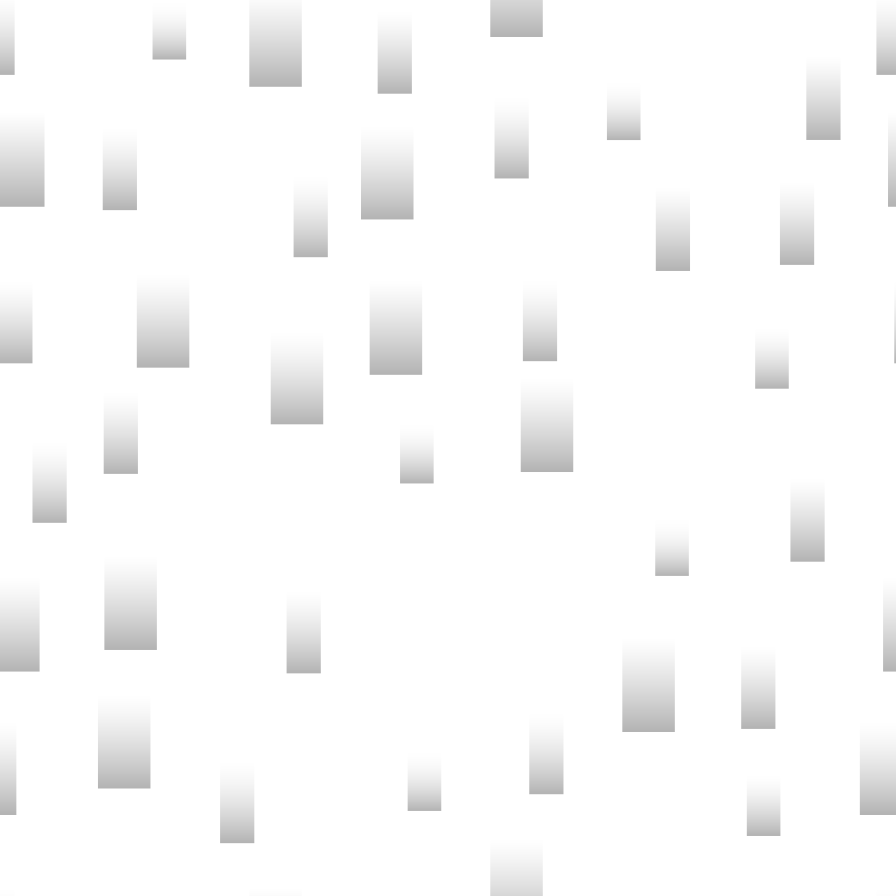
A Shadertoy shader for this pattern:

```glsl
// Scattered grey bars on white, each dark at a crisp base and fading upward.
// A 7 by 6 tile of cells holds at most one bar each; columns slide vertically,
// bars are jittered inside their cells, and a permutation deals out the sizes.

const vec2 GRID = vec2(7.0, 6.0);

// Integer hash giving a value in [0, 1)
float hash(int n) {
    uint h = uint(n) * 747796405u + 289133u;
    h = ((h >> ((h >> 28u) + 4u)) ^ h) * 277803737u;
    h = (h >> 22u) ^ h;
    return float(h & 65535u) / 65536.0;
}

// Darkness of a bar standing on the origin, fading to nothing at its top
float fadingBar(vec2 p, vec2 size, float falloff, float pixel) {
    float sides = clamp(0.5 + (0.5 * size.x - abs(p.x)) / pixel, 0.0, 1.0);
    float base = clamp(0.5 + p.y / pixel, 0.0, 1.0);
    float fade = pow(clamp(1.0 - p.y / size.y, 0.0, 1.0), falloff);
    return 0.3 * sides * base * fade;
}

void mainImage(out vec4 fragColor, in vec2 fragCoord) {
    float pixel = 1.0 / iResolution.y;
    vec2 p = fract(fragCoord * pixel + vec2(0.05, 0.0));

    // Find the cell after sliding its column
    int column = int(p.x * GRID.x);
    p.y = fract(p.y + hash(column + 500));
    vec2 cell = floor(p * GRID);
    vec2 local = p - cell / GRID;
    int id = int(cell.y) + 6 * column;

    // Fifth powers permute the cells, so each size keeps its exact share
    int rank = (11 * id * id * id * id * id) % 42;
    vec2 size = vec2(0.0586, 0.106);
    float falloff = 1.3;
    if (rank > 12) { size = vec2(0.0382, 0.094); falloff = 1.45; }
    if (rank > 29) { size = vec2(0.0375, 0.070); falloff = 2.0; }
    falloff *= mix(0.8, 1.15, hash(id + 300));

    // Jitter within the cell, keeping a small gap to its borders
    vec2 room = 1.0 / GRID - size - 0.012;
    vec2 foot = 0.006 + vec2(0.5 * size.x, 0.0)
              + room * vec2(hash(id + 100), hash(id + 200));

    float dark = rank < 37 ? fadingBar(local - foot, size, falloff, pixel) : 0.0;
    fragColor = vec4(vec3(1.0 - dark), 1.0);
}
```
